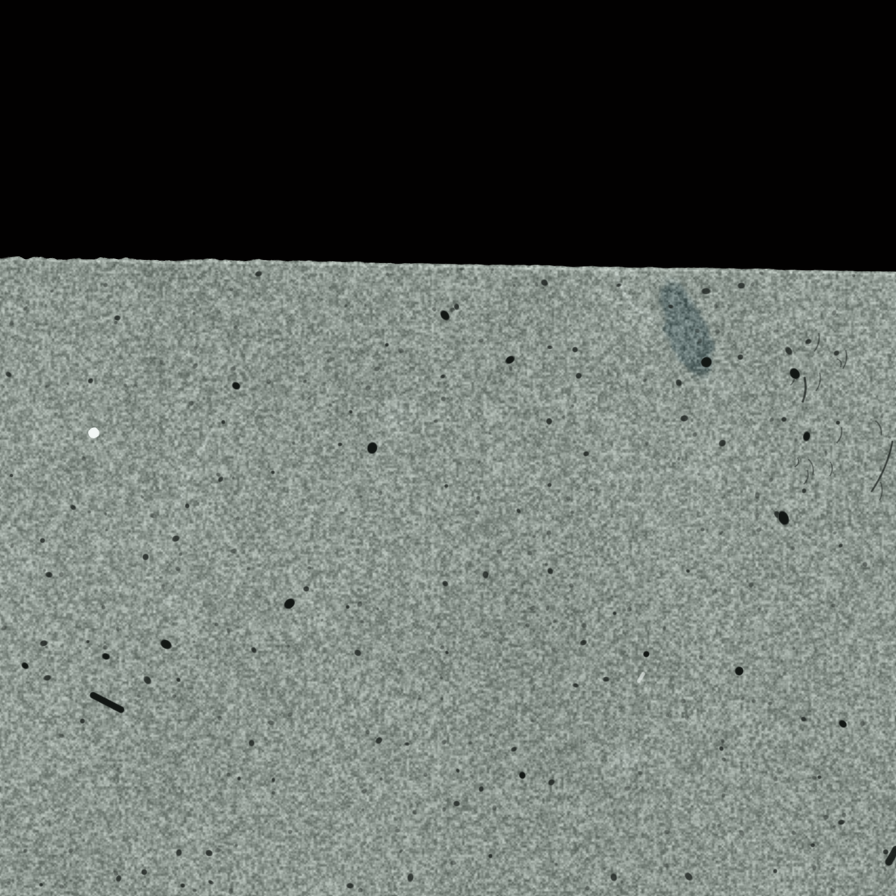
This texture is drawn by a WebGL 2 fragment shader. Its source:

```glsl
#version 300 es
precision highp float;

uniform vec2 u_resolution;
out vec4 fragColor;

const vec3 VOID = vec3(0.008, 0.002, 0.002);
const vec3 STONE = vec3(0.548, 0.588, 0.560);
const vec3 PALE = vec3(0.69, 0.73, 0.71);
const vec3 PIT = vec3(0.07, 0.09, 0.08);
const vec3 STAIN = vec3(0.36, 0.43, 0.43);

float hash(vec2 p) {
    vec3 q = fract(p.xyx * 0.1031);
    q += dot(q, q.yzx + 33.33);
    return fract((q.x + q.y) * q.z);
}

float noise(vec2 p) {
    vec2 i = floor(p), f = fract(p);
    f = f * f * (3.0 - 2.0 * f);
    float low = mix(hash(i), hash(i + vec2(1, 0)), f.x);
    float high = mix(hash(i + vec2(0, 1)), hash(i + vec2(1, 1)), f.x);
    return mix(low, high, f.y);
}

float fbm(vec2 p) {
    float sum = 0.0, gain = 0.5;
    for (int i = 0; i < 4; i++) {
        sum += gain * noise(p);
        p = p * 2.03 + 17.0;
        gain *= 0.5;
    }
    return sum;
}

float cover(float d, float soft) {
    return 1.0 - smoothstep(-soft, soft, d);
}

// Distance to a segment bowed sideways by bend
float bowed(vec2 p, vec2 a, vec2 b, float bend) {
    vec2 d = b - a;
    float t = clamp(dot(p - a, d) / dot(d, d), 0.0, 1.0);
    vec2 side = normalize(vec2(-d.y, d.x));
    return length(p - a - d * t - side * bend * 4.0 * t * (1.0 - t));
}

float glow(vec2 p, vec2 center, vec2 size) {
    vec2 q = (p - center) / size;
    return exp(-dot(q, q));
}

// One optional, randomly turned speck per grid cell
float specks(vec2 p, float cells, float density, float radius, float seed, float px) {
    vec2 id = floor(p * cells);
    vec2 key = id + seed;
    vec2 jitter = 0.2 + 0.6 * vec2(hash(key + 3.7), hash(key + 9.1));
    vec2 q = p - (id + jitter) / cells;
    float angle = 6.283 * hash(key + 21.3);
    q = mat2(cos(angle), -sin(angle), sin(angle), cos(angle)) * q;
    q.x *= 0.65 + 0.35 * hash(key + 31.7);
    float size = radius * (0.55 + 0.6 * hash(key + 43.9));
    return step(hash(key), density) * cover(length(q) - size, px);
}

// Short dark cracks gathered around a center
float cracks(vec2 p, vec2 center, vec2 spread, float px) {
    float mask = 0.0;
    for (int i = 0; i < 12; i++) {
        vec2 key = vec2(float(i), 5.0);
        vec2 a = center + spread * (2.0 * vec2(hash(key), hash(key + 8.3)) - 1.0);
        vec2 b = a + vec2(hash(key + 4.1) - 0.4, -0.6 - hash(key + 6.7)) * 0.013;
        mask = max(mask, 0.5 * cover(bowed(p, a, b, 0.002) - 0.0008, px));
    }
    return mask;
}

void main() {
    vec2 p = gl_FragCoord.xy / u_resolution;
    float px = 1.0 / min(u_resolution.x, u_resolution.y);
    float wobble = fbm(p * 70.0) - 0.47;

    // Grainy stone with broad tonal drift
    float grain = 0.24 * (noise(p * 290.0) - 0.5) + 0.17 * (noise(p * 470.0 + 40.0) - 0.5);
    float drift = 0.06 * (fbm(p * 5.0) - 0.47) - 0.018 * glow(p, vec2(0.6, 0.25), vec2(0.2));
    vec3 color = STONE + drift;

    // Soft pale spots and scuffs
    float pale = 0.55 * glow(p, vec2(0.443, 0.539), vec2(0.014));
    pale += 0.5 * glow(p, vec2(0.700, 0.151), vec2(0.015, 0.013));
    pale += 0.25 * glow(p, vec2(0.025, 0.365), vec2(0.025));
    pale += 0.35 * glow(p, vec2(0.803, 0.568), vec2(0.012, 0.022));
    pale += 0.25 * cover(bowed(p, vec2(0.664, 0.469), vec2(0.795, 0.473), 0.0) - 0.004, 0.004);

    // Curved scratches
    pale += 0.45 * cover(bowed(p, vec2(0.688, 0.695), vec2(0.745, 0.637), -0.012) - 0.002, 0.002);
    pale += 0.25 * cover(bowed(p, vec2(0.705, 0.668), vec2(0.745, 0.647), -0.006) - 0.002, 0.002);
    pale += 0.40 * cover(bowed(p, vec2(0.237, 0.518), vec2(0.195, 0.410), -0.007) - 0.002, 0.002);
    pale += 0.28 * cover(bowed(p, vec2(0.235, 0.355), vec2(0.141, 0.190), -0.040) - 0.003, 0.003);
    color = mix(color, PALE, min(pale, 1.0));

    // Tapered stain below the edge
    float along = clamp((0.692 - p.y) / 0.115, 0.0, 1.0);
    float halfWidth = 0.007 + 0.017 * sin(3.1416 * pow(along, 1.2));
    float stainDist = abs(p.x - mix(0.748, 0.783, along)) - halfWidth + 0.015 * wobble;
    float stain = cover(stainDist, 0.005) * cover(abs(p.y - 0.633) - 0.052, 0.010);
    color = mix(color, STAIN, 0.8 * stain);
    color += grain;

    // Dark pits, cracks and a small rod
    float pits = specks(p, 13.0, 0.17, 0.0050, 2.0, px);
    pits = max(pits, 0.75 * specks(p, 27.0, 0.16, 0.0030, 57.0, px));
    pits = max(pits, 0.40 * specks(p, 48.0, 0.12, 0.0022, 91.0, px));
    pits = max(pits, cracks(p, vec2(0.940, 0.545), vec2(0.055, 0.095), px));
    pits = max(pits, 0.7 * cover(bowed(p, vec2(0.996, 0.507), vec2(0.973, 0.452), 0.003) - 0.0010, px));
    pits = max(pits, 0.7 * cover(bowed(p, vec2(0.898, 0.578), vec2(0.896, 0.552), 0.002) - 0.0012, px));
    pits = max(pits, cover(bowed(p, vec2(0.104, 0.224), vec2(0.135, 0.208), 0.0) - 0.0036, px));
    pits = max(pits, 0.9 * cover(bowed(p, vec2(1.0, 0.052), vec2(0.992, 0.038), 0.0) - 0.004, px));
    color = mix(color, PIT, pits);

    // Bright chips
    float chip = cover(length(p - vec2(0.104, 0.517)) - 0.0065 + 0.006 * wobble, px);
    chip = max(chip, 0.6 * cover(bowed(p, vec2(0.713, 0.240), vec2(0.718, 0.248), 0.0) - 0.002, px));
    color = mix(color, vec3(0.95, 0.97, 0.96), chip);

    // Rough upper edge with a pale rim against darkness
    float roughness = mix(0.008, 0.003, smoothstep(0.1, 0.6, p.x));
    float edge = p.y - mix(0.7135, 0.6970, p.x) - roughness * wobble;
    color += 0.10 * cover(abs(edge + 0.003) - 0.0015, 0.0015);
    color = mix(VOID, color, cover(edge, px));
    fragColor = vec4(clamp(color, 0.0, 1.0), 1.0);
}
```
